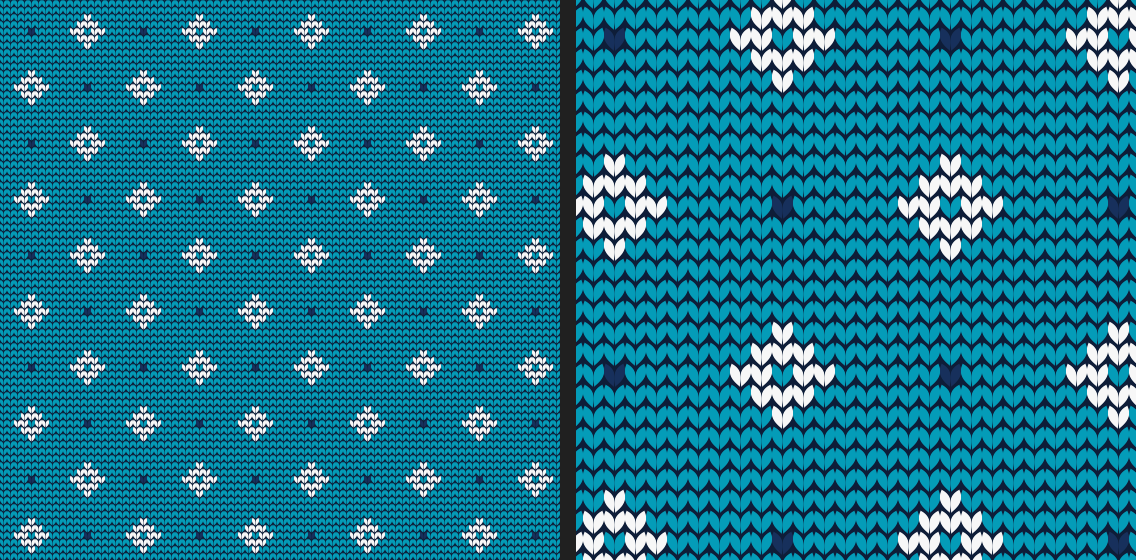
Left, the full canvas; right, a detail of the centre.
Write a WebGL 2 fragment shader that draws this pattern.

```glsl
#version 300 es
precision highp float;
// Knitted fabric: teal V stitches on navy, with staggered white diamonds and small navy dots.

uniform vec2 u_resolution;
out vec4 fragColor;

const float STITCHES = 80.0;              // stitches across and down
const float SPACING = 8.0;                // stitches between motif centres
const vec2 FIRST_MOTIF = vec2(4.0, 3.0);  // stitch holding the first diamond centre
const vec2 LEAF_TOP = vec2(0.42, 0.51);   // outer tip of a half stitch, in stitch units
const vec2 LEAF_BOTTOM = vec2(0.04, -0.57);
const float LEAF_HALF_WIDTH = 0.23;
const float LEAF_FULLNESS = 0.22;         // extra width towards the top
const float EDGE_SOFTNESS = 0.6;          // in pixels

const vec3 GROUND = vec3(0.055, 0.115, 0.22);
const vec3 TEAL = vec3(0.015, 0.61, 0.72);
const vec3 WHITE = vec3(0.97, 0.97, 0.97);
const vec3 DOT = vec3(0.09, 0.19, 0.36);

// Approximate signed distance to one of two mirrored, slanted leaves
float stitchDistance(vec2 p) {
    p.x = abs(p.x);
    vec2 halfAxis = 0.5 * (LEAF_TOP - LEAF_BOTTOM);
    float halfLength = length(halfAxis);
    vec2 along = halfAxis / halfLength;
    vec2 q = p - 0.5 * (LEAF_TOP + LEAF_BOTTOM);
    float t = dot(q, along) / halfLength;
    float side = abs(dot(q, vec2(along.y, -along.x)));
    float profile = 1.0 - t * t;
    float fullness = 1.0 + LEAF_FULLNESS * t;
    float slope = LEAF_HALF_WIDTH * (LEAF_FULLNESS * profile - 2.0 * t * fullness) / halfLength;
    float leaf = (side - LEAF_HALF_WIDTH * profile * fullness) / sqrt(1.0 + slope * slope);
    return max(leaf, (abs(t) - 1.0) * halfLength);
}

// Yarn colour of a stitch: diamonds and dots alternate like a checkerboard
vec3 yarnColor(vec2 stitch) {
    vec2 fromFirst = stitch - FIRST_MOTIF;
    vec2 motif = floor((fromFirst + 0.5 * SPACING) / SPACING);
    vec2 offset = abs(fromFirst - motif * SPACING);
    float steps = offset.x + offset.y;
    bool isDiamond = mod(motif.x + motif.y, 2.0) < 0.5;
    if (isDiamond && steps > 0.5 && steps < 2.5) return WHITE;
    if (!isDiamond && steps < 0.5) return DOT;
    return TEAL;
}

void main() {
    vec2 grid = gl_FragCoord.xy / u_resolution * STITCHES;
    vec2 cell = floor(grid);
    float soft = EDGE_SOFTNESS * STITCHES / min(u_resolution.x, u_resolution.y);

    // Leaves reach slightly into the rows above and below
    vec3 color = GROUND;
    for (float row = -1.0; row <= 1.0; row++) {
        vec2 stitch = cell + vec2(0.0, row);
        float d = stitchDistance(grid - stitch - 0.5);
        color = mix(color, yarnColor(stitch), 1.0 - smoothstep(-soft, soft, d));
    }
    fragColor = vec4(color, 1.0);
}
```
